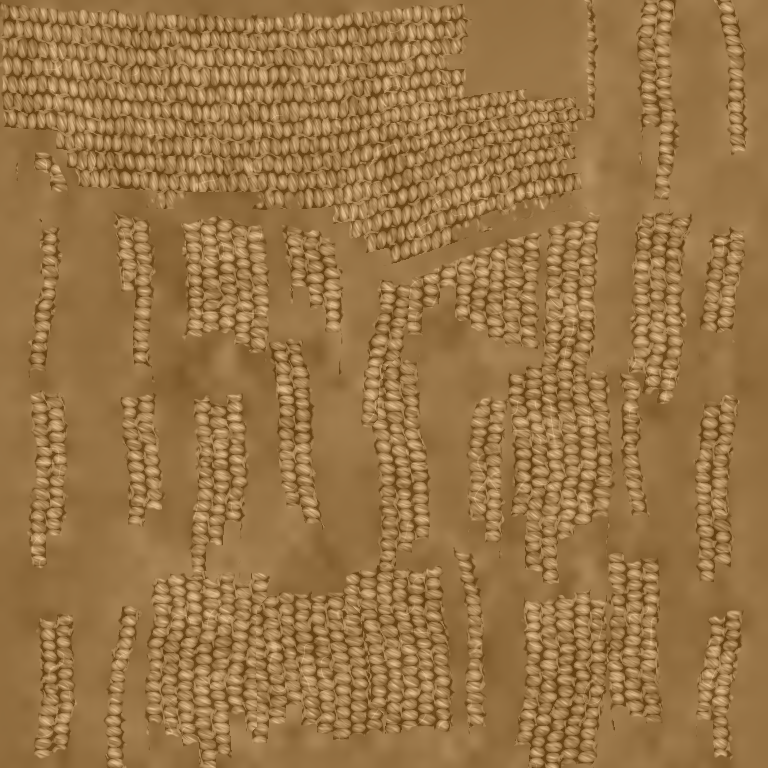
This texture is drawn by a WebGL 2 fragment shader. Its source:

```glsl
#version 300 es
precision highp float;

uniform vec2 u_resolution;
out vec4 fragColor;

float hash(vec2 p) {
  return fract(sin(dot(p, vec2(127.1, 311.7))) * 43758.5);
}

float noise(vec2 p) {
  vec2 i = floor(p), f = fract(p);
  f = f * f * (3.0 - 2.0 * f);
  return mix(mix(hash(i), hash(i + vec2(1, 0)), f.x),
             mix(hash(i + vec2(0, 1)), hash(i + vec2(1, 1)), f.x), f.y);
}

// Brightness of coarse cloth; x counts cords, y counts knots along a cord
float weave(vec2 p) {
  vec2 warped = p + 0.3 * vec2(noise(p * 0.7), noise(p * 0.6 + 31.0)) - 0.15;
  float cord = floor(warped.x);
  vec2 knotPos = vec2(warped.x, warped.y + 0.5 * mod(cord, 2.0) + 0.3 * hash(vec2(cord, 4.0)));
  vec2 id = floor(knotPos);
  vec2 f = fract(knotPos) - 0.5;
  float seed = hash(id);

  // Plump knot wrapped in slanted fibres
  vec2 size = vec2(0.45 + 0.1 * seed, 0.52 + 0.08 * hash(id + 7.0));
  float dome = sqrt(max(0.0, 1.0 - dot(f / size, f / size)));
  float slant = f.y + f.x * (0.35 + 0.5 * seed);
  float fibre = noise(vec2(f.x * 2.0, slant * 5.0) + seed * 60.0);
  fibre = mix(fibre, noise(vec2(f.x * 3.5, slant * 9.0) + seed * 90.0), 0.35);
  float light = -0.18 + dome * (0.11 + 0.4 * fibre + 0.08 * f.y);

  // Thin binding thread in the gaps, and stray hairs on top
  float gap = fract(warped.x + 0.5) - 0.5 + 0.1 * sin(warped.y * 3.5 + cord);
  float thread = smoothstep(0.13, 0.03, abs(gap)) * smoothstep(0.4, 0.65, noise(p * vec2(1.0, 1.6) + 11.0));
  light = mix(light, 0.12, 0.75 * thread);
  float hair = smoothstep(0.035, 0.0, abs(noise(p * vec2(0.9, 0.6) + 53.0) - 0.5));
  light += 0.1 * hair * smoothstep(0.5, 0.8, noise(p * 0.5 + 80.0));
  return light + 0.08 * (noise(p * 0.35 + 19.0) - 0.5);
}

void main() {
  vec2 p = gl_FragCoord.xy / u_resolution.y;
  const vec2 pitch = vec2(0.0212, 0.0142);

  // Wide sagging band with horizontal cords
  float lift = 0.07 * smoothstep(0.4, 0.78, p.x) * smoothstep(0.96, 0.76, p.y);
  float y = p.y + 0.016 * sin(p.x * 5.2) - lift;
  float row = floor(y / 0.0232);
  float rowY = (row + 0.5) * 0.0232;
  float hem = 0.85 - 0.1 * smoothstep(0.06, 0.12, p.x) - 0.08 * smoothstep(0.36, 0.54, p.x)
            + 0.04 * (noise(vec2(p.x * 14.0, 2.0)) - 0.5);
  float rightEnd = 0.58 + 0.15 * smoothstep(0.87, 0.83, rowY) + 0.035 * hash(vec2(row, 3.0));
  float cloth = max(max(p.x - rightEnd, 0.004 - p.x), max(hem - rowY, y - 0.994));
  float near = max(max(p.x - 0.59 - 0.15 * smoothstep(0.88, 0.82, y), hem - y), y - 0.994);
  float clearing = min(0.765 - p.x, y - hem + 0.035);
  vec2 clothPos = vec2(y / 0.0232, p.x / 0.0128);

  // Scattered frayed patches with vertical cords
  for (int k = 0; k < 36; k++) {
    vec2 cell = vec2(k % 9, k / 9);
    vec2 rnd = vec2(hash(cell + 5.0), hash(cell + 23.0));
    vec2 centre = (cell + 0.5) / vec2(9.0, 4.0) + (rnd - 0.5) * vec2(0.045, 0.09);
    float middle = smoothstep(0.05, 0.35, centre.x) * smoothstep(0.95, 0.6, centre.x);
    float cords = 1.0 + floor(hash(cell + 41.0) * mix(3.0, 8.5, middle));
    float halfWidth = 0.5 * cords * pitch.x;
    float halfLength = 0.1 + 0.055 * hash(cell + 67.0);

    vec2 q = p - centre;
    q.x += halfWidth + (rnd.y - 0.5) * 0.22 * q.y + 0.004 * sin(q.y * 28.0 + rnd.x * 6.0);
    float cord = floor(q.x / pitch.x);
    float box = max(abs(q.x - halfWidth) - halfWidth, abs(q.y) - halfLength);
    float fray = noise(vec2(cord * 0.6, rnd.x * 50.0));
    float lower = halfLength * (1.0 - 1.1 * fray * fray);
    float upper = halfLength * (1.0 - 0.12 * hash(vec2(cord, rnd.y)));
    float patchDist = max(max(box, clearing), max(-q.y - lower, q.y - upper));
    near = min(near, max(box, clearing));
    if (patchDist < cloth) {
      cloth = patchDist;
      clothPos = q / pitch + cell * 18.0;
    }
  }

  // Smooth ground, blotchier beside the cloth
  float ground = -0.055 + 0.05 * noise(p * 4.0 + 3.0) + 0.025 * noise(p * 9.0 + 40.0);
  float blotch = noise(p * vec2(34.0, 26.0)) + 0.5 * noise(p * 60.0 + 9.0) - 0.75;
  ground += 0.14 * blotch * exp(-45.0 * max(near, 0.0));

  // Ragged cloth edge laid over the ground
  float ragged = cloth + 0.008 * (noise(p * 130.0) - 0.5) + 0.005 * (noise(p * 60.0) - 0.5);
  float cover = smoothstep(0.002, -0.002, ragged);
  float light = mix(ground, weave(clothPos), cover);
  vec3 colour = vec3(0.60, 0.46, 0.28) + clamp(light, -0.23, 0.27);
  fragColor = vec4(colour, 1.0);
}
```
